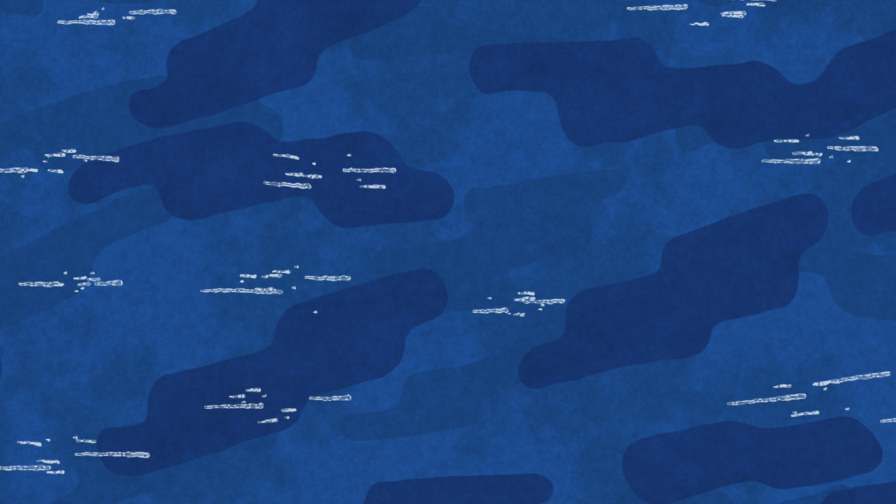
Reproduce this texture procedurally as a WebGL 2 fragment shader.

```glsl
#version 300 es
precision highp float;
// Deep blue water: lobed dark patches drift over a mottled ground, with
// fainter patches behind and clusters of chalky glints on top.
// Patches are soft unions of capsules on a jittered, tilted grid.

#define PATCH_CELL vec2(0.80, 0.33)
#define PATCH_TILT 0.20
#define PATCH_RADIUS 0.052
#define PATCH_BLEND 0.022
#define GLINT_CELL vec2(0.44, 0.29)
#define GLINT_CHANCE 0.82
#define GRAIN 0.055
#define DARK vec3(0.088, 0.208, 0.437)
#define MID vec3(0.098, 0.265, 0.500)
#define LIGHT vec3(0.110, 0.293, 0.562)
#define CHALK vec3(0.80, 0.86, 0.91)

uniform vec2 u_resolution;
out vec4 fragColor;

vec2 hash2(vec2 p) {
    vec3 q = fract(p.xyx * vec3(0.1031, 0.1030, 0.0973));
    q += dot(q, q.yzx + 33.33);
    return fract((q.xx + q.yz) * q.zy);
}

float noise(vec2 p) {
    vec2 i = floor(p), f = fract(p);
    f = f * f * (3.0 - 2.0 * f);
    float low = mix(hash2(i).x, hash2(i + vec2(1, 0)).x, f.x);
    float high = mix(hash2(i + vec2(0, 1)).x, hash2(i + vec2(1, 1)).x, f.x);
    return mix(low, high, f.y);
}

float fbm(vec2 p) {
    return 0.5 * noise(p) + 0.3 * noise(p * 2.1 + 7.0) + 0.2 * noise(p * 4.3 + 19.0);
}

vec2 rotate(vec2 p, float a) {
    float c = cos(a), s = sin(a);
    return vec2(c * p.x + s * p.y, c * p.y - s * p.x);
}

float capsule(vec2 p, float halfLength) {
    return length(vec2(p.x - clamp(p.x, -halfLength, halfLength), p.y));
}

// Signed distance to stepped, round-ended patches
float patches(vec2 p, float seed) {
    p += 0.09 * (vec2(noise(p * 3.2 + seed), noise(p * 3.2 + seed + 31.0)) - 0.5);
    p.y += 0.005 * (noise(p * 28.0) - 0.5);
    p = rotate(p, PATCH_TILT);
    float sum = 0.0;
    for (int j = -1; j <= 1; j++) {
        float row = floor(p.y / PATCH_CELL.y) + float(j);
        float shift = hash2(vec2(row + 50.0, seed)).x;
        float column = floor(p.x / PATCH_CELL.x + shift);
        for (int i = -1; i <= 1; i++) {
            vec2 id = vec2(column + float(i), row) + seed + 60.0;
            vec2 a = hash2(id), b = hash2(id + 17.3);
            vec2 centre = vec2(column + float(i) + 0.5 - shift, row + 0.5) * PATCH_CELL;
            vec2 q = p - centre - (a - 0.5) * vec2(0.28, 0.10);
            q = rotate(q, 0.3 * (b.x - 0.5));
            vec2 lobe = vec2(0.12 + 0.10 * a.y, (b.y < 0.3 ? -1.0 : 1.0) * (0.045 + 0.04 * a.x));
            float radius = PATCH_RADIUS * (0.75 + 0.5 * b.x);
            float core = capsule(q, 0.18) - radius;
            float right = capsule(q - lobe, 0.08 + 0.09 * b.y) - radius * 0.85;
            float left = capsule(q + lobe, 0.07 + 0.10 * a.x) - radius * 0.8;
            sum += exp(-core / PATCH_BLEND) + exp(-right / PATCH_BLEND) + exp(-left / PATCH_BLEND);
        }
    }
    return -PATCH_BLEND * log(max(sum, 1e-20));
}

// Coverage of clustered glints: two long hollow slivers, then dashes and dots
float glints(vec2 p, float soft) {
    float ink = 0.0;
    p += 0.003 * (vec2(noise(p * 110.0), noise(p * 110.0 + 40.0)) - 0.5);
    for (int n = 0; n < 9; n++) {
        vec2 cell = floor(p / GLINT_CELL) + vec2(n % 3 - 1, n / 3 - 1);
        vec2 id = cell + 83.0, a = hash2(id), b = hash2(id + 9.7);
        vec2 q = p - (cell + 0.5 + 0.55 * (a - 0.5)) * GLINT_CELL;
        if (b.x > GLINT_CHANCE || length(q) > 0.3) continue;
        float size = 0.65 + 0.5 * b.y;
        for (int k = 0; k < 10; k++) {
            vec2 r = hash2(id * 3.1 + float(k) * 5.3), s = hash2(id * 2.3 + float(k) * 8.9 + 4.0);
            bool isLong = k < 2;
            float side = k == 0 ? -1.0 : 1.0;
            vec2 at = isLong ? vec2(side * (0.06 + 0.06 * r.x), 0.05 * (r.y - 0.5) + side * 0.014)
                             : (r - 0.5) * vec2(0.17, 0.085);
            float halfLength = isLong ? 0.035 + 0.05 * s.x : (k < 6 ? 0.010 + 0.015 * s.x : 0.002);
            float thick = isLong ? 0.0052 : (k < 6 ? 0.0037 : 0.0028);
            vec2 t = rotate(q - at * size, 0.16 * (a.y - 0.35) + 0.12 * (s.y - 0.5));
            halfLength *= size;
            t.y += 0.05 * (s.x - 0.5) * t.x * t.x / halfLength;
            thick *= mix(0.55, 1.0, clamp(0.5 + 0.5 * t.x / halfLength, 0.0, 1.0));
            float d = capsule(t, halfLength) - thick;
            float cover = 1.0 - smoothstep(-soft, soft, d);
            if (isLong) cover *= 0.6 + 0.4 * smoothstep(-0.9 * thick, -0.3 * thick, d);
            ink = max(ink, cover);
        }
    }
    return ink;
}

void main() {
    vec2 p = gl_FragCoord.xy / u_resolution.y;
    float soft = max(0.0022, 0.7 / u_resolution.y);
    // Ground and patches
    float wash = fbm(p * 5.0 + 3.0) + 0.35 * (fbm(p * 34.0) - 0.5);
    vec3 color = mix(MID, LIGHT, smoothstep(0.30, 0.60, wash));
    float faint = 1.0 - smoothstep(-soft, soft, patches(p + vec2(0.35, 0.21), 11.0) + 0.018);
    color = mix(color, MID * 0.965, 0.85 * faint);
    float dark = 1.0 - smoothstep(-soft, soft, patches(p, 4.0));
    vec3 deep = DARK * (1.0 + 0.12 * (fbm(p * 9.0 + 50.0) - 0.5) - 0.03 * faint);
    color = mix(color, deep, 0.97 * dark);
    // Paper grain and chalk
    float grain = 1.2 * (fbm(p * 65.0) - 0.5) + 0.7 * (noise(p * 210.0) - 0.5);
    color *= 1.0 + 2.0 * GRAIN * grain;
    float chalk = mix(0.45, 0.92, smoothstep(0.2, 0.65, noise(p * 240.0 + 5.0)));
    color = mix(color, CHALK, chalk * glints(p, soft));
    fragColor = vec4(color, 1.0);
}
```
